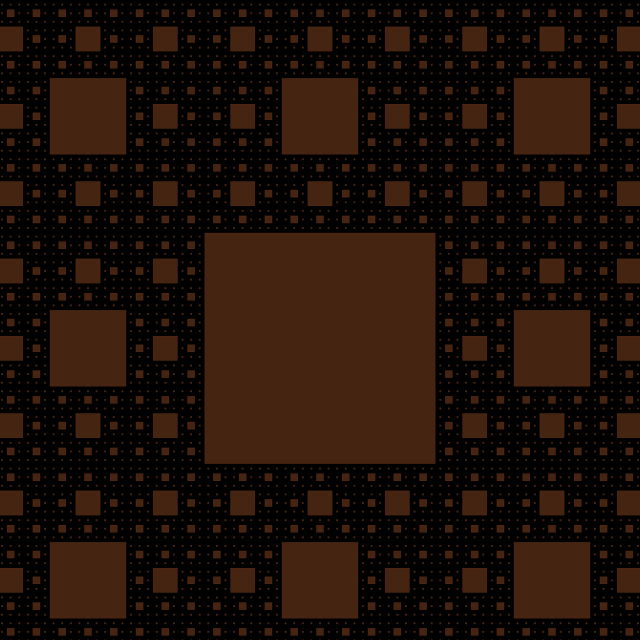
Give the GLSL for this pattern, as a Shadertoy shader.

```glsl
// Sierpinski carpet: brown squares on black, five generations deep.
// Each generation repeats a centred square in cells a third the size of
// the last; a constant inset leaves thin black gaps around every square.

// Inner distance to the two nearest vertical and horizontal sides.
vec2 squareDepth(vec2 p, float cell) {
    vec2 fromCentre = abs(fract(p / cell) - 0.5) * cell;
    return cell / 6.0 - 0.0008 - fromCentre;
}

void mainImage(out vec4 fragColor, in vec2 fragCoord) {
    float pixel = 1.0 / iResolution.y;
    vec2 uv = (fragCoord - vec2(0.5 * iResolution.x, 0.0)) * pixel;

    // The carpet hangs from the top edge and runs past the other three.
    float cell = 1.0875;
    vec2 p = uv - vec2(-0.5 * cell, 0.9995 - cell);

    float coverage = 0.0;
    float depth = -1.0;
    for (int level = 0; level < 5; level++) {
        vec2 side = squareDepth(p, cell);
        vec2 cover = clamp(side / pixel + 0.5, 0.0, 1.0);
        coverage = max(coverage, cover.x * cover.y);
        depth = max(depth, min(side.x, side.y));
        cell /= 3.0;
    }

    // Flat brown with a faintly lighter rim.
    vec3 brown = vec3(0.27, 0.14, 0.07);
    vec3 rim = vec3(0.30, 0.15, 0.07);
    vec3 colour = mix(rim, brown, smoothstep(0.001, 0.002, depth));
    fragColor = vec4(colour * coverage, 1.0);
}
```
